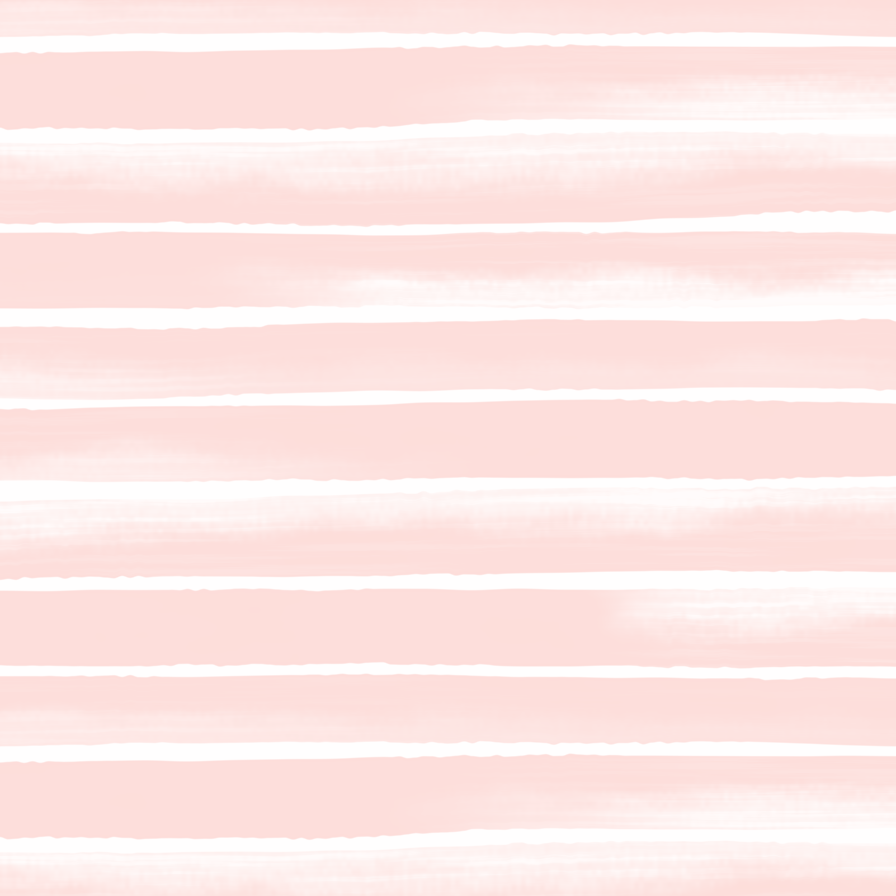
A WebGL 1 fragment shader for this pattern:

```glsl
precision highp float;

uniform vec2 u_resolution;

const float PITCH = 0.09896;      // stripe spacing, in canvas heights
const float FIRST_TOP = 0.0547;   // first full stripe, measured from the top
const float STRIPES = 8.0;        // stripes before the set repeats
const vec3 PAPER = vec3(1.0, 0.998, 0.997);
const vec3 BLUSH = vec3(0.992, 0.868, 0.855);

float hash(vec2 p) {
  vec3 q = fract(vec3(p.xyx) * 0.1031);
  q += dot(q, q.yzx + 33.33);
  return fract((q.x + q.y) * q.z);
}

float noise(vec2 p) {
  vec2 i = floor(p);
  vec2 f = fract(p);
  f = f * f * (3.0 - 2.0 * f);
  float low = mix(hash(i), hash(i + vec2(1.0, 0.0)), f.x);
  float high = mix(hash(i + vec2(0.0, 1.0)), hash(i + vec2(1.0, 1.0)), f.x);
  return mix(low, high, f.y);
}

float fbm(vec2 p) {
  float sum = 0.0;
  float weight = 0.5;
  for (int i = 0; i < 4; i++) {
    sum += weight * noise(p);
    p = p * 2.03 + 17.0;
    weight *= 0.5;
  }
  return sum / 0.9375;
}

// Value of entry id (0 to 7) held in two vectors
float pick(float id, vec4 first, vec4 second) {
  vec4 chosen = step(abs(vec4(0.0, 1.0, 2.0, 3.0) - mod(id, 4.0)), vec4(0.5));
  return dot(id < 3.5 ? first : second, chosen);
}

// Hand-drawn deviation of an edge along x
float wobble(float x, float seed) {
  float slow = noise(vec2(x * 5.0, seed)) - 0.5;
  float medium = noise(vec2(x * 19.0, seed + 40.0)) - 0.5;
  float rough = noise(vec2(x * 110.0, seed + 80.0)) - 0.5;
  float patchy = smoothstep(0.4, 0.8, noise(vec2(x * 8.0, seed + 120.0)));
  return 0.05 * slow + 0.02 * medium + 0.03 * rough * patchy;
}

// Pigment strength: depth runs from 0 at the top edge to 1 at the bottom
float pigment(float x, float depth, float id) {
  float fromBottom = pick(id, vec4(1.0, 0.0, 1.0, 1.0), vec4(1.0, 0.0, 0.0, 1.0));
  float fadeLeft = pick(id, vec4(0.0, 0.72, 0.05, 0.5), vec4(0.55, 0.75, 0.0, 0.35));
  float fadeRight = pick(id, vec4(0.75, 0.72, 0.85, 0.2), vec4(0.0, 0.75, 0.8, 0.15));
  float onset = pick(id, vec4(0.65, 0.5, 0.37, 0.2), vec4(0.3, 0.5, 0.74, 0.5));
  float spread = pick(id, vec4(0.25, 0.3, 0.16, 0.15), vec4(0.28, 0.3, 0.07, 0.4));

  float cloud = fbm(vec2(x * 7.0, depth * 1.6 + id * 13.0));
  float streak = fbm(vec2(x * 5.0, depth * 15.0 + id * 31.0));
  float grain = noise(vec2(x * 190.0, depth * 12.0 + id * 50.0));

  float edgeDistance = mix(depth, 1.0 - depth, fromBottom);
  float along = smoothstep(onset - spread, onset + spread, x + 0.12 * (cloud - 0.5));
  float strength = mix(fadeLeft, fadeRight, along);
  float reach = 0.5 + 0.55 * (cloud - 0.5) + 0.06 * (grain - 0.5);
  float fade = strength * (1.0 - smoothstep(reach - 0.35, reach + 0.15, edgeDistance));
  fade *= 0.85 + 0.4 * (streak - 0.35) + 0.14 * (grain - 0.5);

  // Faint bristle marks through the lighter part of the wash
  float bristles = 0.18 * strength * smoothstep(0.45, 0.75, streak);
  return 1.0 - clamp(fade + bristles, 0.0, 0.88) - 0.04 * cloud;
}

float stripe(float x, float y, float id, float pixel) {
  float topLeft = pick(id, vec4(0.04, 0.08, 0.07, 0.13), vec4(0.05, 0.09, 0.12, 0.08));
  float topRight = pick(id, vec4(-0.04, -0.05, 0.08, 0.07), vec4(-0.03, -0.05, 0.1, 0.08));
  float bottomLeft = pick(id, vec4(0.9, 0.97, 0.91, 0.95), vec4(0.88, 0.97, 0.97, 0.84));
  float bottomRight = pick(id, vec4(0.8, 0.86, 0.92, 0.84), vec4(0.83, 0.88, 0.95, 0.84));
  float bend = pick(id, vec4(0.5, 0.82, 0.5, 0.3), vec4(0.3, 0.54, 0.2, 0.5));

  float top = mix(topLeft, topRight, smoothstep(0.15, 0.7, x));
  float bottom = mix(bottomLeft, bottomRight, smoothstep(bend - 0.18, bend + 0.12, x));
  top += wobble(x, id * 7.0 + 3.0);
  bottom += wobble(x, id * 7.0 + 211.0);

  float inside = min(y - top, bottom - y);
  float depth = clamp((y - top) / (bottom - top), 0.0, 1.0);
  float coverage = smoothstep(-pixel, pixel, inside);
  float driedRim = 0.04 * (1.0 - smoothstep(0.0, 0.05, inside));
  return coverage * min(pigment(x, depth, id) + driedRim, 1.0);
}

void main() {
  vec2 uv = gl_FragCoord.xy / u_resolution;
  float y = (1.0 - uv.y - FIRST_TOP) / PITCH;
  float pixel = 1.0 / (u_resolution.y * PITCH);
  float row = floor(y);

  // Uneven edges may cross into the neighbouring rows
  float ink = 0.0;
  for (int i = -1; i <= 1; i++) {
    float current = row + float(i);
    float id = floor(mod(current + 0.5, STRIPES));
    ink = max(ink, stripe(uv.x, y - current, id, pixel));
  }
  gl_FragColor = vec4(mix(PAPER, BLUSH, ink), 1.0);
}
```
